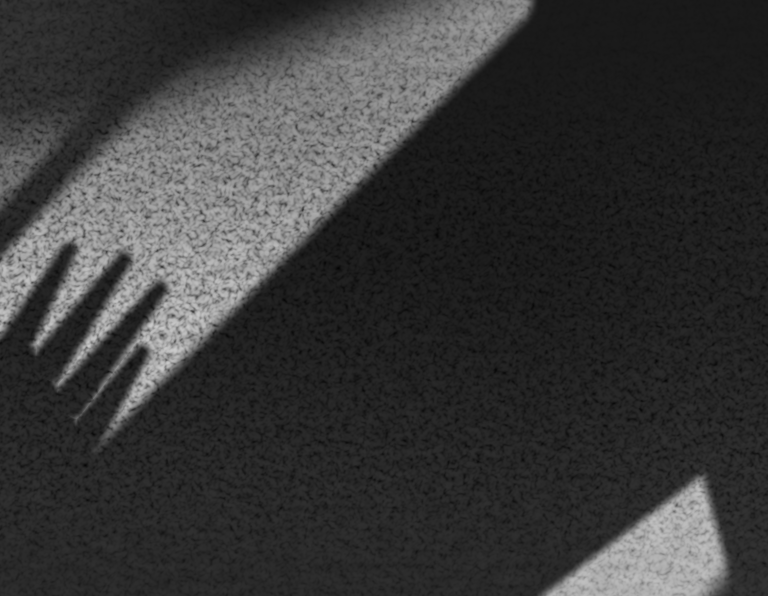
A WebGL 2 fragment shader for this texture:

```glsl
#version 300 es
precision highp float;
// Slanted window light and finger shadows falling across a pebbled grey wall.

uniform vec2 u_resolution;
out vec4 fragColor;

vec2 hashGradient(vec2 cell) {
    vec3 h = fract(vec3(cell.xyx) * vec3(0.1031, 0.1030, 0.0973));
    h += dot(h, h.yzx + 33.33);
    float angle = 6.2832 * fract((h.x + h.y) * h.z);
    return vec2(cos(angle), sin(angle));
}

float gradientNoise(vec2 p) {
    vec2 i = floor(p), f = fract(p);
    vec2 u = f * f * f * (f * (f * 6.0 - 15.0) + 10.0);
    float a = dot(hashGradient(i), f);
    float b = dot(hashGradient(i + vec2(1, 0)), f - vec2(1, 0));
    float c = dot(hashGradient(i + vec2(0, 1)), f - vec2(0, 1));
    float d = dot(hashGradient(i + vec2(1, 1)), f - vec2(1, 1));
    return mix(mix(a, b, u.x), mix(c, d, u.x), u.y);
}

// Small bumps with deeper dark pits between them
float pebbles(vec2 p) {
    vec2 q = p + 0.004 * vec2(gradientNoise(p * 37.0), gradientNoise(p * 37.0 + 57.0));
    float coarse = gradientNoise(mat2(0.94, 0.34, -0.34, 0.94) * q * vec2(88.0, 112.0));
    float fine = gradientNoise(mat2(0.80, -0.60, 0.60, 0.80) * q * vec2(165.0, 185.0) + 19.0);
    float n = coarse + 0.75 * fine;
    return n - 0.7 * n * n + 0.06;
}

// Capsule that narrows from its base to its tip
float taperedCapsule(vec2 p, vec2 tip, vec2 base, float tipRadius, float baseRadius) {
    vec2 axis = base - tip;
    float t = clamp(dot(p - tip, axis) / dot(axis, axis), 0.0, 1.0);
    return length(p - tip - axis * t) - mix(tipRadius, baseRadius, t);
}

// Hand shadow: four fingers joined to a palm at the left
float handDistance(vec2 p) {
    const vec4 fingers[4] = vec4[4](
        vec4(0.116, 0.580, 0.012, 0.400),
        vec4(0.208, 0.564, 0.078, 0.385),
        vec4(0.268, 0.515, 0.116, 0.325),
        vec4(0.238, 0.408, 0.140, 0.265));
    float d = (p.y - min(0.435, 0.515 - 1.7 * p.x)) * 0.5;
    for (int i = 0; i < 4; i++) {
        d = min(d, taperedCapsule(p, fingers[i].xy, fingers[i].zw, 0.012, 0.030));
    }
    return d;
}

// Large diagonal beam, cut by a slanted bar and by the hand
float mainBeam(vec2 p) {
    float lower = smoothstep(-0.012, 0.018, (p.y - p.x - 0.084) * 0.707);
    float upper = smoothstep(0.070, -0.090, p.y - 0.835 - 0.39 * (p.x - 0.235));
    float blur = mix(0.012, 0.030, smoothstep(0.55, 0.85, p.y));
    float barRight = smoothstep(-blur, blur, (0.567 + 1.09 * p.x - p.y) * 0.676);
    float barLeft = smoothstep(-0.014, 0.018, (p.y - 0.648 - 1.13 * p.x) * 0.663);
    float sliver = 0.66 * barLeft * smoothstep(0.84, 0.71, p.y - 0.1 * p.x);
    float corner = smoothstep(0.906, 0.880, p.x);
    float hand = smoothstep(-0.010, 0.011, handDistance(p));
    return max(lower * upper * barRight * corner * hand, sliver);
}

// Small bright patch entering at the lower right
float cornerPatch(vec2 p) {
    float left = (0.755 * (p.x - 0.906) - p.y) * 0.798;
    float right = (1.181 + 0.27 * (0.2 - p.y) - p.x) * 0.965;
    float bottom = (p.y - 1.15 * (p.x - 1.195)) * 0.656;
    return smoothstep(-0.009, 0.013, left) * smoothstep(-0.011, 0.014, right)
         * smoothstep(-0.020, 0.032, bottom);
}

void main() {
    vec2 p = gl_FragCoord.xy / u_resolution.y;
    float aspect = u_resolution.x / u_resolution.y;
    p.x *= 1.2886 / aspect;

    // Surface relief, sharpest along the middle of the frame
    float focus = 1.0 - 0.45 * smoothstep(0.70, 1.0, p.y)
                      - 0.45 * smoothstep(0.25, 0.0, p.y);
    float mottling = gradientNoise(p * vec2(24.0, 52.0));
    float grain = 0.44 * pebbles(p) * focus + 0.14 * mottling;

    // Ambient shade, darkest at the upper right
    float shade = mix(0.157, 0.098, smoothstep(0.10, 0.66, p.y * 0.9 + p.x * 0.1));
    shade += 0.085 * smoothstep(0.52, 0.0, p.x) * smoothstep(0.42, 0.85, p.y);
    shade += 0.020 * smoothstep(0.85, 1.25, p.x) * smoothstep(0.95, 0.55, p.y);
    float flatness = smoothstep(0.65, 0.95, p.y) * smoothstep(0.30, 0.75, p.x);
    shade *= 1.0 + 1.1 * grain * mix(1.0, 0.35, flatness);

    // Light on the wall, brightest near the fingers
    float beamTone = mix(0.65, 0.47, smoothstep(0.38, 0.88, p.y));
    beamTone += 0.05 * smoothstep(0.45, 0.85, p.x);
    float tone = mix(shade, beamTone * (1.0 + grain), mainBeam(p));
    tone = mix(tone, 0.67 * (1.0 + 0.7 * grain), cornerPatch(p));

    fragColor = vec4(vec3(clamp(tone, 0.0, 1.0)), 1.0);
}
```
